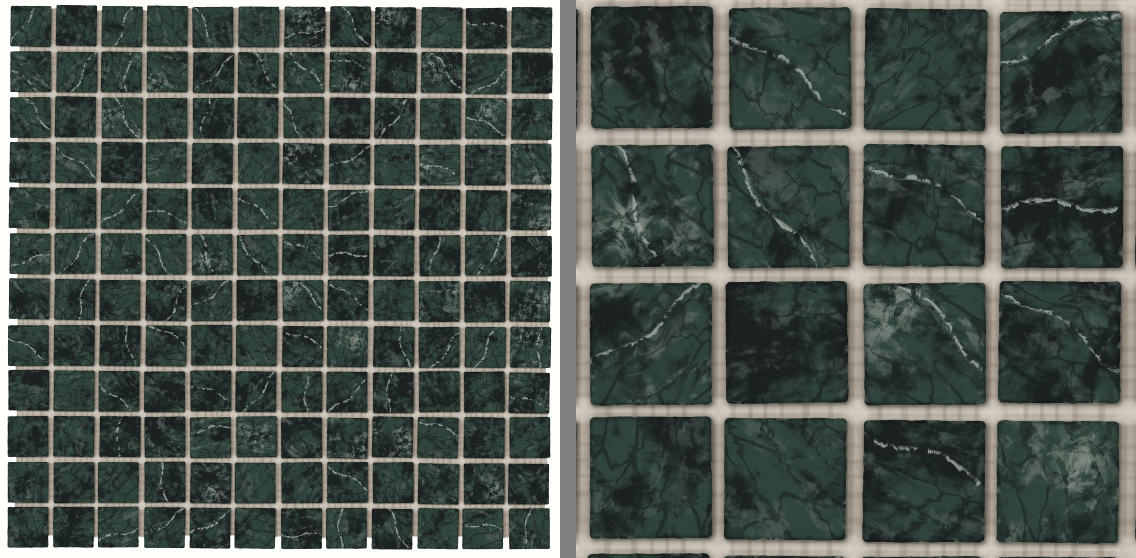
Left, the full canvas; right, a detail of the centre.
This pattern is drawn by a Shadertoy shader. Its source:

```glsl
#define TILES 12.0
#define PITCH 0.0817
#define HALF_TILE 0.445
#define CORNER 0.035
#define JITTER 0.03
#define VEIN_CHANCE 0.45
#define DARK_STONE vec3(0.105, 0.125, 0.13)
#define GREEN_STONE vec3(0.185, 0.265, 0.228)
#define PALE_STONE vec3(0.43, 0.47, 0.45)
#define GROUT vec3(0.84, 0.81, 0.76)
#define JOINT vec3(0.62, 0.575, 0.52)

vec2 hash2(vec2 p) {
    vec3 a = fract(p.xyx * vec3(0.1031, 0.1030, 0.0973));
    a += dot(a, a.yzx + 33.33);
    return fract((a.xx + a.yz) * a.zy);
}

mat2 rotation(float angle) {
    float c = cos(angle), s = sin(angle);
    return mat2(c, s, -s, c);
}

float roundBox(vec2 p, vec2 halfSize, float radius) {
    vec2 e = abs(p) - halfSize + radius;
    return length(max(e, 0.0)) + min(max(e.x, e.y), 0.0) - radius;
}

// Distances to the nearest and second nearest feature points
vec2 cellular(vec2 p) {
    vec2 base = floor(p), f = p - base, nearest = vec2(8.0);
    for (int y = -1; y <= 1; y++)
    for (int x = -1; x <= 1; x++) {
        vec2 o = vec2(x, y);
        float d = length(o + hash2(base + o) - f);
        nearest.y = min(nearest.y, max(nearest.x, d));
        nearest.x = min(nearest.x, d);
    }
    return nearest;
}

// Layered, warped sines, roughly -1 to 1
float clouds(vec2 p) {
    float sum = 0.0, gain = 0.5;
    for (int i = 0; i < 5; i++) {
        p = rotation(1.1) * p * 1.75 + 0.7 * sin(p.yx * 1.3 + float(i));
        sum += gain * sin(p.x) * sin(p.y + 1.0);
        gain *= 0.72;
    }
    return sum;
}

vec3 stone(vec2 p, vec2 id, float px) {
    vec2 seed = hash2(id + 41.0), kind = hash2(id + 87.0);
    vec2 r = rotation(seed.x * 6.283) * p;
    vec2 s = r + seed * 30.0;
    float cloud = clouds(s * 3.0);
    float grain = clouds(s * 14.0 + 5.0);

    // Mottled body, with its own tone on each tile
    float tone = cloud * 0.9 + grain * 0.35 + 0.22 + (kind.x - 0.5) * 0.7;
    vec3 col = mix(DARK_STONE, GREEN_STONE, smoothstep(-0.45, 0.5, tone));
    float haze = smoothstep(0.1, 0.9, clouds(s * vec2(3.0, 6.0) + 11.0) + grain * 0.5);
    col = mix(col, PALE_STONE, haze * (0.3 + 0.45 * kind.y * kind.y));

    // Dark branching veins
    vec2 border = cellular(s * vec2(2.2, 4.5) + 0.35 * cloud);
    float branch = 1.0 - smoothstep(0.02, 0.12 + px, border.y - border.x);
    col = mix(col, DARK_STONE * 0.85, branch * 0.55 * smoothstep(-0.5, 0.4, cloud + 0.2));

    // Fine pale cracks and a frosted patch on some tiles
    float path = r.y - (seed.y - 0.5) * 0.5 - 0.05 * sin(r.x * 7.0 + seed.x * 20.0) - 0.025 * grain;
    float crack = 1.0 - smoothstep(0.004, 0.012 + px, abs(path));
    float cracked = step(1.0 - VEIN_CHANCE, hash2(id + 13.0).x);
    col = mix(col, vec3(0.68, 0.71, 0.68), crack * cracked * smoothstep(-0.2, 0.6, grain + 0.3) * 0.75);
    float frost = smoothstep(0.4, 0.0, length(p - (seed - 0.5) * 0.7));
    frost *= step(0.87, kind.y) * smoothstep(-0.3, 0.6, grain + cloud * 0.4);
    col = mix(col, vec3(0.60, 0.63, 0.60), frost * 0.65);

    // Mineral specks
    vec2 speckCell = s * 22.0;
    float speck = smoothstep(0.28, 0.05, cellular(speckCell).x);
    return col + speck * 0.06 * (hash2(floor(speckCell)).x - 0.3);
}

vec3 mesh(vec2 q, float px) {
    vec2 g = q - round(q);
    bool level = abs(g.y) < abs(g.x);
    float along = level ? q.x : q.y;
    float across = level ? g.y : g.x;
    float weave = along * 7.0 + 0.25 * sin(along * 9.0);
    float tick = 1.0 - smoothstep(0.06, 0.17 + px * 5.0, abs(fract(weave) - 0.5));
    float strand = 1.0 - smoothstep(0.006, 0.015 + px, abs(across + 0.022));
    float crossing = 1.0 - smoothstep(0.06, 0.13, max(abs(g.x), abs(g.y)));

    // Upright joints are deeper and browner than level ones
    float depth = level ? 0.18 : 0.62;
    depth += tick * (level ? 0.35 : 0.2) + strand * 0.25;
    vec3 col = mix(GROUT, JOINT, clamp(depth, 0.0, 1.0) * (1.0 - 0.8 * crossing));
    return col + 0.03 * clouds(q * 9.0);
}

void mainImage(out vec4 fragColor, in vec2 fragCoord) {
    float px = 1.0 / (PITCH * iResolution.y);
    vec2 q = (fragCoord - 0.5 * iResolution.xy) * px;
    q += vec2(-0.007 * q.y, 0.004 * q.x - 0.03);

    // Hand-set tile in its grid cell
    vec2 id = clamp(floor(q), -0.5 * TILES, 0.5 * TILES - 1.0);
    vec2 p = q - id - 0.5 - (hash2(id + 3.0) - 0.5) * JITTER;
    p = rotation((hash2(id + 9.0).x - 0.5) * 0.03) * p;
    float chip = 0.005 * clouds(p * 9.0 + id * 4.0);
    float d = roundBox(p, vec2(HALF_TILE), CORNER) + chip;

    // Backing sheet ends inside the outer tiles
    float sheet = roundBox(q - vec2(0.06, 0.1), vec2(5.82, 5.78), 0.05) + 0.04 * sin(q.x * 5.0) * sin(q.y * 4.0);
    vec3 col = mix(mesh(q, px), vec3(1.0, 1.0, 0.99), smoothstep(-px, px, sheet));
    float shade = roundBox(p - vec2(0.008, -0.01), vec2(HALF_TILE), CORNER);
    col *= 1.0 - 0.4 * exp(-max(shade, 0.0) * 55.0) * smoothstep(px, -px, sheet);

    // Worn rim, lit unevenly
    vec3 face = stone(p, id, px);
    float rim = smoothstep(-0.04, 0.0, d);
    float wear = smoothstep(0.25, 0.8, clouds(p * 12.0 + id * 7.0));
    face = mix(face * (1.0 - 0.25 * rim), PALE_STONE, rim * wear * 0.6);
    col = mix(face, col, smoothstep(-0.6 * px, 0.6 * px, d));
    fragColor = vec4(clamp(col, 0.0, 1.0), 1.0);
}
```
